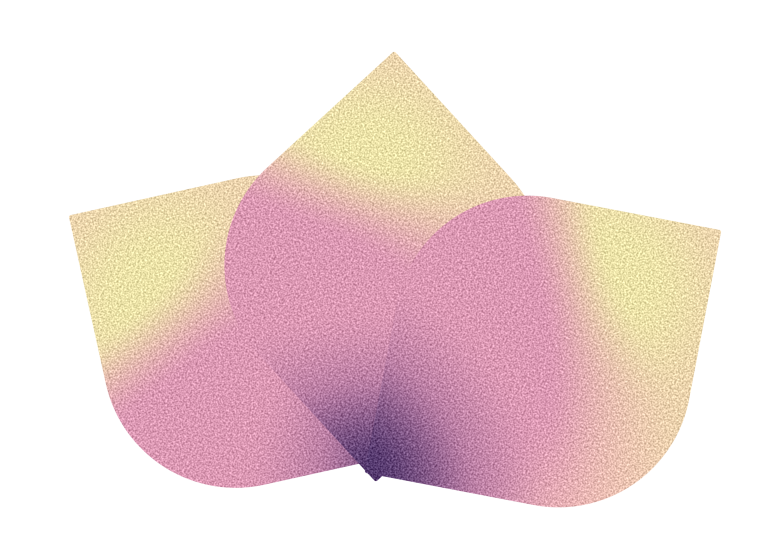
A Shadertoy shader for this background:

```glsl
// Three overlapping lotus petals with grainy yellow, pink and indigo gradients on white.

// Layout, in units of the canvas width
const float HALF_SIDE    = 0.1986;
const float ROUND_RADIUS = 0.1732;
const float TIP_RADIUS   = 0.003;
const vec2  LEFT_CENTER  = vec2(0.3262, 0.2949);
const vec2  MID_CENTER   = vec2(0.5013, 0.3796);
const vec2  RIGHT_CENTER = vec2(0.7070, 0.2689);
const vec3  LEAN = vec3(-1.003, 0.043, 0.974); // clockwise tilt: left, middle, right

// Colours
const vec3 PAPER  = vec3(1.0);
const vec3 YELLOW = vec3(0.925, 0.890, 0.660);
const vec3 SAND   = vec3(0.925, 0.830, 0.680);
const vec3 PEACH  = vec3(0.925, 0.730, 0.710);
const vec3 PINK   = vec3(0.862, 0.600, 0.705);
const vec3 MAUVE  = vec3(0.690, 0.465, 0.625);
const vec3 INDIGO = vec3(0.330, 0.225, 0.435);

// Grain
const float GRAIN_CELLS  = 430.0;
const float GRAIN_AMOUNT = 0.19;

mat2 rotation(float angle) {
    float c = cos(angle), s = sin(angle);
    return mat2(c, s, -s, c);
}

vec2 randomDirection(vec2 cell) {
    vec3 h = fract(cell.xyx * vec3(0.1031, 0.1030, 0.0973));
    h += dot(h, h.yzx + 33.33);
    float angle = 6.2832 * fract((h.x + h.y) * h.z);
    return vec2(cos(angle), sin(angle));
}

float gradientNoise(vec2 p) {
    vec2 cell = floor(p), f = p - cell;
    vec2 w = f * f * f * (f * (f * 6.0 - 15.0) + 10.0);
    vec2 e = vec2(0.0, 1.0);
    float a = dot(randomDirection(cell), f);
    float b = dot(randomDirection(cell + e.yx), f - e.yx);
    float c = dot(randomDirection(cell + e.xy), f - e.xy);
    float d = dot(randomDirection(cell + e.yy), f - e.yy);
    return mix(mix(a, b, w.x), mix(c, d, w.x), w.y);
}

// Two turned layers hide the noise lattice
float grain(vec2 p) {
    vec2 q = p * GRAIN_CELLS;
    return gradientNoise(rotation(0.5) * q + 700.0)
         + 0.7 * gradientNoise(rotation(1.2) * q * 0.73 + 900.0);
}

// Square standing on its corner: sharp tip and base, rounded sides
float petalDistance(vec2 local) {
    vec2 s = vec2(local.x + local.y, local.y - local.x) * 0.70711;
    float radius = s.x * s.y < 0.0 ? ROUND_RADIUS : TIP_RADIUS;
    vec2 d = abs(s) - HALF_SIDE + radius;
    return length(max(d, 0.0)) + min(max(d.x, d.y), 0.0) - radius;
}

// Here q.y runs from the base at -1 to the tip at +1
vec3 petalColor(vec2 q) {
    vec3 body = mix(PINK, PEACH, smoothstep(0.15, 0.80, q.x + 0.25 * q.y));
    float glow = 1.0 - smoothstep(0.10, 0.55, length((q - vec2(-0.10, 0.50)) * vec2(0.8, 1.0)));
    vec3 warm = mix(SAND, YELLOW, glow);

    // Pink melts through peach into the warm tip
    float softness = 0.20 + 0.18 * smoothstep(-0.2, 0.6, q.x);
    float height = q.y + 0.35 * q.x - 0.24;
    float rise = smoothstep(-softness, softness, height);
    vec3 color = mix(body, warm, rise);
    color = mix(color, PEACH, 0.5 * rise * (1.0 - rise));

    // Shade gathers towards the base
    float fromBase = length((q - vec2(0.0, -1.0)) * vec2(0.75, 1.0));
    color = mix(color, MAUVE, 1.0 - smoothstep(0.28, 0.82, fromBase));
    return mix(color, INDIGO, 1.0 - smoothstep(0.02, 0.50, fromBase));
}

void mainImage(out vec4 fragColor, in vec2 fragCoord) {
    vec2 p = fragCoord / iResolution.x;
    float pixel = 1.0 / iResolution.x;
    float speckle = GRAIN_AMOUNT * grain(p);
    vec3 color = PAPER;

    // Paint from back to front: left, middle, right
    for (int i = 0; i < 3; i++) {
        vec2 center = i == 0 ? LEFT_CENTER : i == 1 ? MID_CENTER : RIGHT_CENTER;
        vec2 local = rotation(LEAN[i]) * (p - center);
        float cover = 1.0 - smoothstep(-0.7 * pixel, 0.7 * pixel, petalDistance(local));
        vec3 petal = petalColor(local / (HALF_SIDE * 1.41421)) + speckle;
        color = mix(color, petal, cover);
    }
    fragColor = vec4(clamp(color, 0.0, 1.0), 1.0);
}
```
